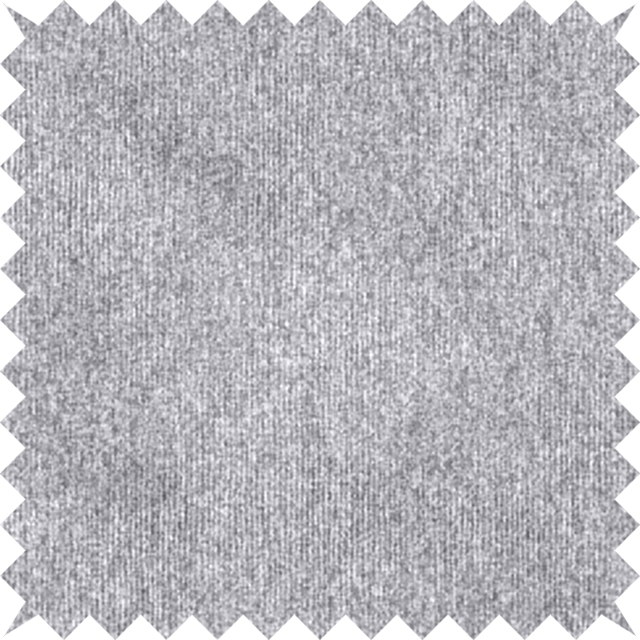
Write a Shadertoy shader that draws this texture.

```glsl
// Grey ribbed fabric swatch with pinked zigzag edges on white.
#define TOOTH 0.08
#define CORNER_TIP 0.007
#define RIBS 116.0
#define RIB_DEPTH 0.052
#define GRAIN_FREQ 232.0
#define GRAIN_DEPTH 0.24
#define THREAD_DEPTH 0.14
#define CLOUD_DEPTH 0.15
#define CREASE_DEPTH 0.045
#define BASE_GREY 0.692
#define TINT vec3(0.0, -0.004, 0.018)

float hash(vec2 cell) {
    uvec2 u = uvec2(ivec2(cell) + 4096);
    uint h = u.x * 1597334677u ^ u.y * 3812015801u;
    h = (h ^ (h >> 15)) * 2246822519u;
    h = (h ^ (h >> 13)) * 3266489917u;
    return float((h ^ (h >> 16)) >> 8) / 16777216.0;
}

// Value noise centred on zero.
float noise(vec2 p) {
    vec2 i = floor(p), f = fract(p);
    f = f * f * (3.0 - 2.0 * f);
    float low = mix(hash(i), hash(i + vec2(1, 0)), f.x);
    float high = mix(hash(i + vec2(0, 1)), hash(i + vec2(1, 1)), f.x);
    return mix(low, high, f.y) - 0.5;
}

float fbm(vec2 p) {
    float sum = 0.0, amp = 0.5;
    for (int i = 0; i < 4; i++) {
        sum += amp * noise(p);
        p = mat2(1.6, 1.2, -1.2, 1.6) * p + 7.3;
        amp *= 0.5;
    }
    return sum;
}

float zigzag(float t) {
    return TOOTH * abs(fract((t - 0.5) / TOOTH + 0.5) - 0.5);
}

// Positive inside the cut cloth; corners end in narrow spikes.
float swatch(vec2 uv) {
    vec2 q = 0.5 - abs(uv - 0.5);
    float near = min(q.x, q.y), far = max(q.x, q.y);
    float teeth = min(q.y - zigzag(q.x), q.x - zigzag(q.y)) * 0.707;
    float valley = 0.75 * TOOTH;
    float slope = (0.5 * TOOTH - CORNER_TIP) / (valley - CORNER_TIP);
    float spike = (near - CORNER_TIP - slope * (far - CORNER_TIP)) * 0.85;
    return far < valley ? spike : teeth;
}

// Fine speckle from an upright and a diagonal layer.
float grain(vec2 uv) {
    vec2 diagonal = vec2(uv.x + uv.y, uv.y - uv.x) * 0.707;
    return noise(uv * GRAIN_FREQ * vec2(1.05, 0.9))
         + noise(diagonal * GRAIN_FREQ + 911.0);
}

// Vertical ribs, wavering slightly and fading in patches.
float ribs(vec2 uv) {
    float waver = 0.5 * noise(uv * vec2(40.0, 14.0));
    float strength = 1.0 + 1.6 * noise(uv * vec2(9.0, 6.0) + 31.0);
    return strength * sin(6.28318 * (uv.x * RIBS + waver));
}

// Broad shading, drawn out along the falling diagonal.
float shading(vec2 uv) {
    float clouds = fbm(vec2(uv.x - uv.y, 1.8 * (uv.x + uv.y)) * 2.6 + 4.0);
    float across = dot(uv - vec2(0.32, 0.74), vec2(0.57, 0.82));
    float along = dot(uv - vec2(0.32, 0.74), vec2(0.82, -0.57));
    float crease = exp(-pow(across / 0.045, 2.0) - pow(along / 0.18, 2.0));
    float glow = exp(-dot(uv - vec2(0.62, 0.53), uv - vec2(0.62, 0.53)) / 0.05);
    return CLOUD_DEPTH * clouds - CREASE_DEPTH * crease + 0.03 * glow;
}

void mainImage(out vec4 fragColor, in vec2 fragCoord) {
    vec2 uv = fragCoord / iResolution.xy;
    float pixel = 1.0 / min(iResolution.x, iResolution.y);

    // Cloth tone
    float tone = BASE_GREY + shading(uv);
    tone += RIB_DEPTH * ribs(uv);
    tone += THREAD_DEPTH * noise(uv * vec2(210.0, 36.0) + 57.0);
    tone += GRAIN_DEPTH * grain(uv);
    vec3 cloth = clamp(vec3(tone) + TINT, 0.0, 1.0);

    // White ground around the cut edge
    float inside = smoothstep(-pixel, pixel, swatch(uv));
    fragColor = vec4(mix(vec3(1.0), cloth, inside), 1.0);
}
```
